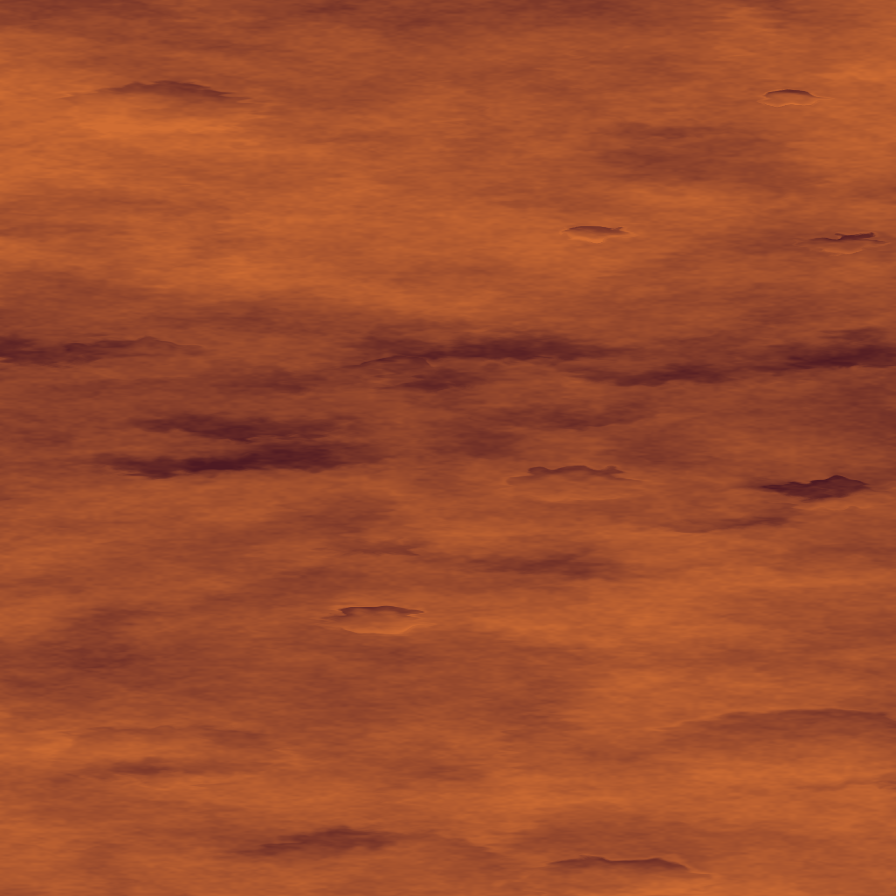
Write a three.js fragment shader that draws this texture.

```glsl
// Rusty desert planet seen at a low angle: flattened craters, dark streaks and windblown dust.
varying vec2 vUv;

float hash(vec2 p) {
  vec3 q = fract(p.xyx * 0.1031);
  q += dot(q, q.yzx + 33.33);
  return fract((q.x + q.y) * q.z);
}

float noise(vec2 p) {
  vec2 cell = floor(p);
  vec2 f = fract(p);
  f = f * f * (3.0 - 2.0 * f);
  float low = mix(hash(cell), hash(cell + vec2(1.0, 0.0)), f.x);
  float high = mix(hash(cell + vec2(0.0, 1.0)), hash(cell + vec2(1.0, 1.0)), f.x);
  return mix(low, high, f.y);
}

float fbm(vec2 p) {
  float sum = 0.0;
  float amplitude = 0.5;
  for (int i = 0; i < 6; i++) {
    sum += amplitude * noise(p);
    p = mat2(0.99, 0.12, -0.12, 0.99) * p * 2.03 + 17.3;
    amplitude *= 0.5;
  }
  return sum;
}

float bump(float x, float width) {
  return exp(-x * x / (width * width));
}

// Flattened bowl: shaded far wall, sunlit near wall and a thin broken rim.
float crater(vec2 p, float radius, float id) {
  vec2 q = p / (radius * vec2(1.0, 0.26));
  q += 0.5 * (vec2(fbm(q * 1.7 + id * 9.0), fbm(q * 1.7 - id * 7.0)) - 0.5);
  float d = length(q);
  float large = smoothstep(0.06, 0.14, radius);
  float bowl = smoothstep(1.06, 0.9, d) * smoothstep(0.1, 0.8, d);
  float wall = -bowl * (q.y > 0.0 ? 0.5 * q.y : 0.3 * q.y);
  float rim = bump(d - 1.08, 0.12) * 0.1 * smoothstep(0.35, 0.6, noise(q * 2.0 + id));
  return mix(wall, wall * 0.4, large) + rim;
}

// Lens of shadow with a soft top and a crisper lower edge.
float streak(vec2 p, vec2 size, float id) {
  vec2 q = p / size;
  q.y += 2.4 * (fbm(vec2(q.x * 1.6, p.y * 30.0) + id * 5.0) - 0.5);
  q.y *= q.y < 0.0 ? 1.6 : 0.75;
  return smoothstep(1.05, 0.25, length(q));
}

vec3 dustColor(float tone) {
  vec3 shadow = vec3(0.29, 0.09, 0.13);
  vec3 rust = vec3(0.55, 0.26, 0.17);
  vec3 sunlit = vec3(0.78, 0.405, 0.195);
  vec3 color = mix(shadow, rust, clamp(tone * 2.0, 0.0, 1.0));
  return mix(color, sunlit, clamp(tone * 2.0 - 1.0, 0.0, 1.15));
}

void main() {
  // Fine horizontal tearing frays every outline
  vec2 uv = vUv;
  uv.x += 0.034 * (noise(vUv * vec2(28.0, 300.0)) - 0.5);
  uv.y += 0.007 * (noise(vUv * vec2(60.0, 150.0) + 40.0) - 0.5);

  // Broad light and dark belts
  float belt = uv.y + 0.12 * (fbm(uv * vec2(2.0, 3.0) + 5.0) - 0.5);
  float tone = 0.67 + 0.09 * bump(belt - 0.84, 0.11) - 0.22 * bump(belt - 0.56, 0.13);
  tone -= 0.08 * bump(belt - 0.43, 0.06) + 0.07 * bump(belt - 1.0, 0.06);

  // Cloudy dust drawn out sideways
  vec2 warp = vec2(fbm(uv * vec2(3.0, 7.0)), fbm(uv * vec2(3.0, 7.0) + 31.0)) - 0.5;
  tone += 0.72 * (fbm(uv * vec2(2.4, 7.0) + warp * 1.6 + 3.0) - 0.49);
  tone += 0.42 * (fbm(uv * vec2(8.0, 34.0) + warp * 2.5 + 11.0) - 0.49);

  // Small and large craters
  for (int i = 0; i < 13; i++) {
    float id = float(i) + 1.0;
    vec2 center = fract(id * vec2(0.7549, 0.5698) + vec2(0.13, 0.32));
    float radius = mix(0.03, 0.25, pow(hash(vec2(id, 4.0)), 3.5));
    float clarity = 1.0 - 0.6 * bump(center.y - 0.56, 0.12);
    tone += clarity * crater(uv - center, radius, id);
  }

  // Dark streaks, strongest in the middle belt
  for (int i = 0; i < 18; i++) {
    float id = float(i) + 1.0;
    vec2 center = vec2(fract(id * 0.618 + 0.1), hash(vec2(id, 8.0)));
    center.y = i < 11 ? mix(0.36, 0.62, center.y) : center.y;
    vec2 size = vec2(mix(0.06, 0.17, hash(vec2(id, 2.0))), mix(0.009, 0.021, hash(vec2(id, 6.0))));
    float depth = i < 11 ? mix(0.16, 0.32, hash(vec2(id, 12.0))) : 0.16;
    tone -= depth * streak(uv - center, size, id);
  }

  // Fine sideways grain
  tone += 0.09 * (noise(vUv * vec2(45.0, 230.0) + 7.0) - 0.5);
  tone += 0.08 * (noise(vUv * vec2(130.0, 420.0)) - 0.5);

  // Overall contrast
  tone = 0.65 + 1.12 * (tone - 0.65);
  gl_FragColor = vec4(dustColor(clamp(tone, 0.03, 1.08)), 1.0);
}
```
